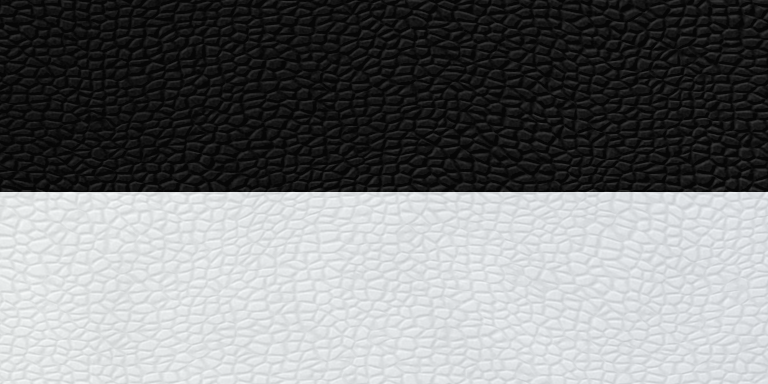
A Shadertoy shader for this texture:

```glsl
// Two strips of pebbled leather, black above and white below.
// Warped cellular noise forms the pebbles; gradient noise adds grain,
// and a height difference toward the light shades their upper sides.

vec2 hash2(vec2 p) {
    vec3 q = fract(p.xyx * vec3(0.1031, 0.1030, 0.0973));
    q += dot(q, q.yzx + 33.33);
    return fract((q.xx + q.yz) * q.zy);
}

float gradientNoise(vec2 p) {
    vec2 i = floor(p), f = p - i;
    vec2 u = f * f * f * (f * (f * 6.0 - 15.0) + 10.0);
    vec2 e = vec2(0.0, 1.0);
    float a = dot(hash2(i) * 2.0 - 1.0, f);
    float b = dot(hash2(i + e.yx) * 2.0 - 1.0, f - e.yx);
    float c = dot(hash2(i + e.xy) * 2.0 - 1.0, f - e.xy);
    float d = dot(hash2(i + e.yy) * 2.0 - 1.0, f - e.yy);
    return mix(mix(a, b, u.x), mix(c, d, u.x), u.y);
}

// Distances to the nearest and second nearest pebble centres.
vec2 cellDistances(vec2 p) {
    vec2 cell = floor(p), nearest = vec2(8.0);
    for (int y = -1; y <= 1; y++) {
        for (int x = -1; x <= 1; x++) {
            vec2 id = cell + vec2(x, y);
            float d = length(id + 0.12 + 0.76 * hash2(id + 80.0) - p);
            nearest = vec2(min(nearest.x, d), min(max(nearest.x, d), nearest.y));
        }
    }
    return nearest;
}

// Rounded pebbles between creases, with small wrinkles on top.
float leatherHeight(vec2 p) {
    vec2 d = cellDistances(p);
    float dome = smoothstep(0.0, 0.5, d.y - d.x);
    return dome + 0.22 * gradientNoise(p * vec2(2.3, 2.0) + 50.0);
}

void mainImage(out vec4 fragColor, in vec2 fragCoord) {
    vec2 uv = fragCoord / iResolution.y;
    float across = fragCoord.x / iResolution.x;
    float isBlack = smoothstep(-0.5, 0.5, (uv.y - 0.5) * iResolution.y);

    // Pebbles are wider than tall, in rows that bend gently.
    vec2 p = uv;
    p.y += 0.025 * sin(uv.x * 4.0 + 0.6) + 0.035 * gradientNoise(uv * 3.0 + 20.0);
    p.x += 0.04 * gradientNoise(uv * 4.0 + 70.0);
    p *= vec2(26.0, 41.0);
    p += 0.35 * vec2(gradientNoise(p * 0.7 + 11.0), gradientNoise(p * 0.7 + 37.0));

    // Light falls from above and slightly from the left.
    float height = leatherHeight(p);
    float lit = height - leatherHeight(p + vec2(-0.07, 0.18));
    float grain = gradientNoise(uv * vec2(150.0, 170.0));
    float patches = gradientNoise(uv * 5.0 + 9.0);

    // Black strip: dark creases, soft sheen stronger toward the right.
    float sheen = 0.85 + 0.3 * across + 0.35 * patches;
    float dark = 0.045 + 0.03 * height + 0.12 * lit * sheen;
    dark += 0.045 * grain + 0.016 * (across - 0.4);
    vec3 black = vec3(max(dark, 0.022));

    // White strip: cool grey creases, brighter and warmer at the left.
    float pale = 0.858 + 0.038 * height + 0.055 * lit + 0.025 * grain;
    pale += 0.028 * (0.5 - across) + 0.02 * patches;
    vec3 coolTint = mix(vec3(-0.008, 0.004, 0.005), vec3(-0.014, 0.0, 0.014), across);
    vec3 white = min(vec3(pale) + coolTint, vec3(0.965));

    fragColor = vec4(mix(white, black, isBlack), 1.0);
}
```
